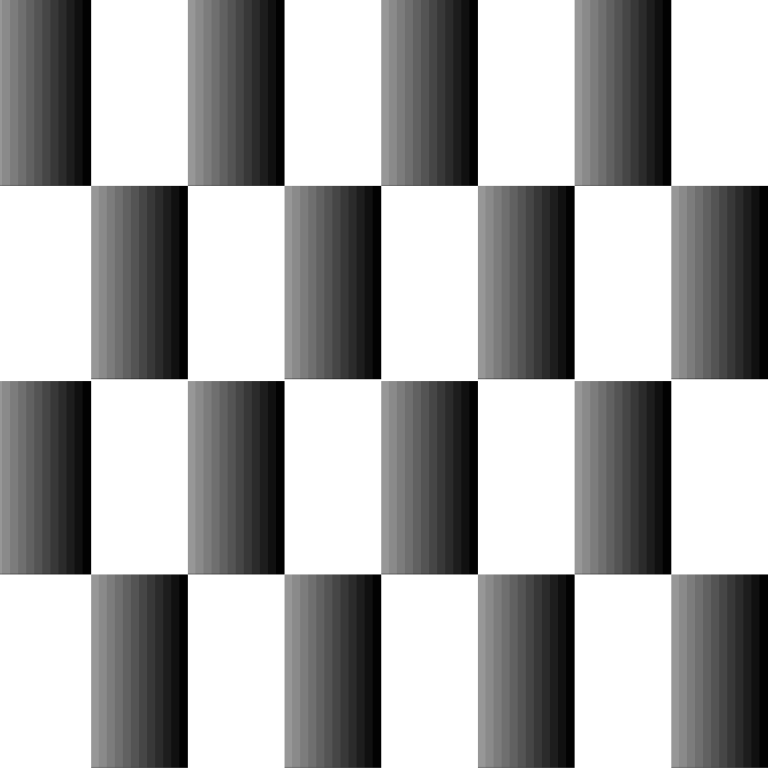
Give the GLSL for this pattern, as a Shadertoy shader.

```glsl
// Checkerboard of tall cells: plain white alternating with grey-to-black ramps.
// Each tile is two columns by two rows; its two shaded cells are drawn by a loop
// as smoothed boxes, filled with a banded ramp and a thin dark lower rim.

#define CELL_W 0.1259     // column width
#define CELL_H 0.2530     // row height
#define ORIGIN_Y -0.0010  // height of the lowest tile seam
#define SEAM 0.0012       // half the white gap between tiles
#define RIM 0.0012        // thickness of the dark lower rim
#define RIM_SHADE 0.65    // brightness factor in the rim
#define BANDS 12.0        // grey steps in one ramp
#define LIGHT 0.62        // ramp value at the left edge
#define FALL 0.6375       // drop in value across the ramp

// Coverage of the interval [lo, hi] by a pixel of width px centred on x
float span(float x, float lo, float hi, float px) {
    return clamp((min(x - lo, hi - x)) / px + 0.5, 0.0, 1.0);
}

// Wraps x into one period, leaving half a cell of margin below zero
float wrapCell(float x, float cell) {
    return mod(x + 0.5 * cell, 2.0 * cell) - 0.5 * cell;
}

// Stepped grey ramp, t from 0 to 1, with softened band edges
float bandedRamp(float t, float px) {
    float b = clamp(t, 0.0, 0.9999) * BANDS;
    float soften = clamp((fract(b) - 1.0) / (px * BANDS) + 1.0, 0.0, 1.0);
    float band = min(floor(b) + soften, BANDS - 1.0);
    return max(LIGHT - FALL * (band + 0.5) / BANDS, 0.0);
}

void mainImage(out vec4 fragColor, in vec2 fragCoord) {
    float px = 1.0 / iResolution.y;
    vec2 p = fragCoord * px;
    float grey = 1.0;

    // Lower row of the tile first, then the upper row one column to the left
    for (int row = 0; row < 2; row++) {
        float k = float(row);
        float x = wrapCell(p.x - 1.0 + (1.0 + k) * CELL_W, CELL_W);
        float y = wrapCell(p.y - ORIGIN_Y - k * CELL_H, CELL_H);

        // Only the edges on the tile seam are drawn in
        float bottom = SEAM * (1.0 - k);
        float top = CELL_H - SEAM * k;
        float cover = span(x, 0.0, CELL_W, px) * span(y, bottom, top, px);

        float shade = bandedRamp(x / CELL_W, px / CELL_W);
        float rim = clamp((bottom + RIM - y) / px + 0.5, 0.0, 1.0);
        shade *= mix(1.0, RIM_SHADE, rim);
        grey = mix(grey, shade, cover);
    }
    fragColor = vec4(vec3(grey), 1.0);
}
```
